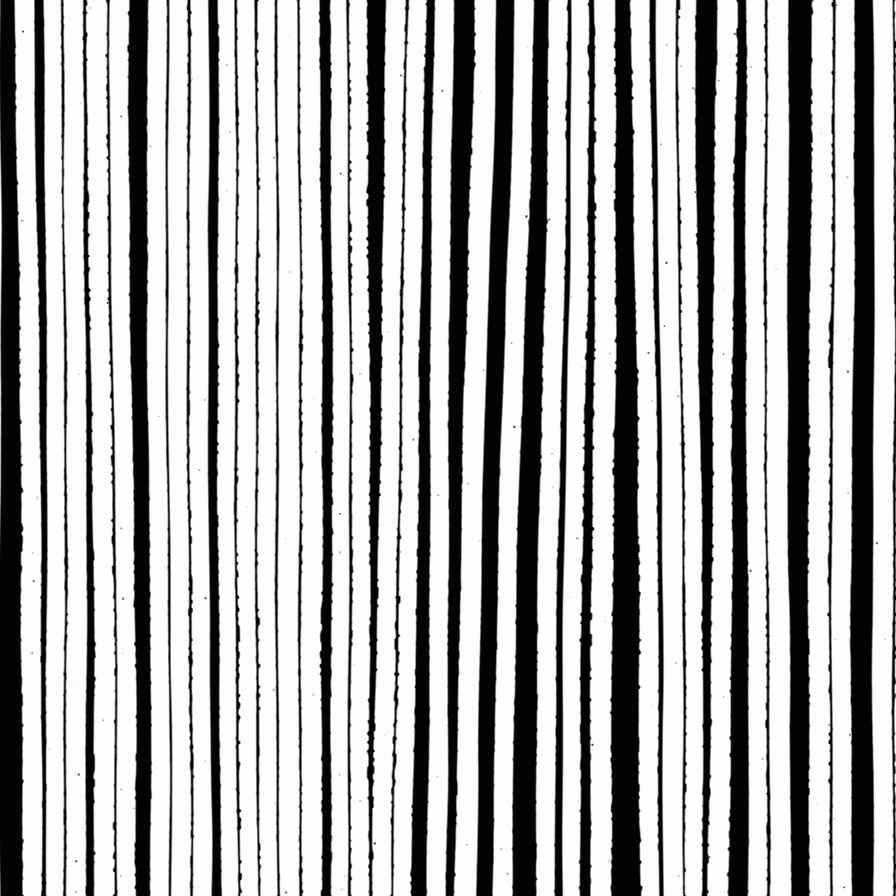
This pattern is drawn by a Shadertoy shader. Its source:

```glsl
// Draws leaning white strips split by hairlines and tapering black wedges, like a rough ink print.

const int   STRIPS       = 32;      // white strips across the canvas
const float STRIP_WIDTH  = 0.0212;  // mean strip width
const float STRIP_JITTER = 0.25;    // relative spread of strip widths
const float HAIRLINE     = 0.0030;  // narrowest gap
const float HAIR_SHARE   = 0.42;    // share of gaps that stay hairlines
const float TAPER        = 0.65;    // how freely a gap changes from end to end
const float EDGE_SOFT    = 0.0013;  // half width of the edge blur
const float EDGE_GRAIN   = 210.0;   // bumps along an edge
const float BUMP_SIZE    = 0.0016;  // how far bumps stick out
const float SPECK_CELLS  = 64.0;    // speck grid across the canvas
const float SPECK_SHARE  = 0.05;    // share of cells holding a speck
const vec3  PAPER        = vec3(0.993);
const vec3  INK          = vec3(0.012);

float hash(vec2 p) {
    vec3 q = fract(p.xyx * 0.1031);
    q += dot(q, q.yzx + 33.33);
    return fract((q.x + q.y) * q.z);
}

// Smooth noise along a line, one track per seed
float lineNoise(float t, float seed) {
    float cell = floor(t);
    float f = smoothstep(0.0, 1.0, t - cell);
    return mix(hash(vec2(cell, seed)), hash(vec2(cell + 1.0, seed)), f);
}

float stripWidth(float id) {
    return STRIP_WIDTH * (1.0 + STRIP_JITTER * (hash(vec2(id, 11.0)) - 0.5));
}

// Relative opening of a gap at height y; zero for hairlines
float wedge(float id, float y) {
    float isOpen = step(HAIR_SHARE, hash(vec2(id, 23.0)));
    float shared = hash(vec2(id, 31.0));
    float low    = mix(shared, hash(vec2(id, 47.0)), TAPER);
    float high   = mix(shared, hash(vec2(id, 59.0)), TAPER);
    float t      = mix(y, smoothstep(0.0, 1.0, y), 0.5);
    return isOpen * mix(pow(low, 1.8), pow(high, 1.8), t);
}

// Ragged outward growth of one edge
float bump(float edge, float y) {
    float strength = hash(vec2(edge, 71.0)) * (0.4 + 0.9 * lineNoise(y * 7.0, edge + 300.0));
    float grain = lineNoise(y * EDGE_GRAIN, edge + 100.0);
    return BUMP_SIZE * strength * (0.25 * grain + smoothstep(0.55, 0.95, grain));
}

// Sparse dots from jittered cells
float specks(vec2 uv, float soft) {
    vec2 cell = floor(uv * SPECK_CELLS);
    float pick = hash(cell + 400.0);
    vec2 center = 0.2 + 0.6 * vec2(hash(cell + 500.0), hash(cell + 600.0));
    float dist = length(uv * SPECK_CELLS - cell - center) / SPECK_CELLS;
    float radius = mix(0.0004, 0.0014, hash(cell + 700.0));
    float tone = mix(0.15, 0.8, pow(hash(cell + 800.0), 2.0));
    return tone * step(pick, SPECK_SHARE) * (1.0 - smoothstep(radius - soft, radius + soft, dist));
}

void mainImage(out vec4 fragColor, in vec2 fragCoord) {
    vec2 uv = fragCoord / iResolution.xy;
    float soft = max(EDGE_SOFT, 0.7 / iResolution.x);

    // Share the free width among the wedges so that each row is filled
    float openings = 0.0;
    float freeWidth = 1.0 - HAIRLINE * float(STRIPS + 1);
    for (int i = 0; i <= STRIPS; i++) {
        float id = float(i);
        openings += wedge(id, uv.y);
        if (i < STRIPS) freeWidth -= stripWidth(id);
    }
    float wedgeScale = freeWidth / max(openings, 0.01);

    // Slow sideways sway of all strips
    float x = uv.x + 0.0012 * sin(uv.y * 7.0 + uv.x * 19.0)
                   + 0.0005 * sin(uv.y * 23.0 + uv.x * 41.0);

    // Walk from left to right and lay down the ink of each gap
    float ink = 0.0;
    float left = 0.0;
    for (int i = 0; i <= STRIPS; i++) {
        float id = float(i);
        float right = left + HAIRLINE + wedgeScale * wedge(id, uv.y);
        float thinning = HAIRLINE * 0.22 * lineNoise(uv.y * 16.0, id + 200.0);
        float a = left + thinning - bump(2.0 * id, uv.y);
        float b = right - thinning + bump(2.0 * id + 1.0, uv.y);
        ink += smoothstep(a - soft, a + soft, x) - smoothstep(b - soft, b + soft, x);
        left = right + stripWidth(id);
    }

    ink = max(clamp(ink, 0.0, 1.0), specks(uv, 0.7 * soft));
    fragColor = vec4(mix(PAPER, INK, ink), 1.0);
}
```
